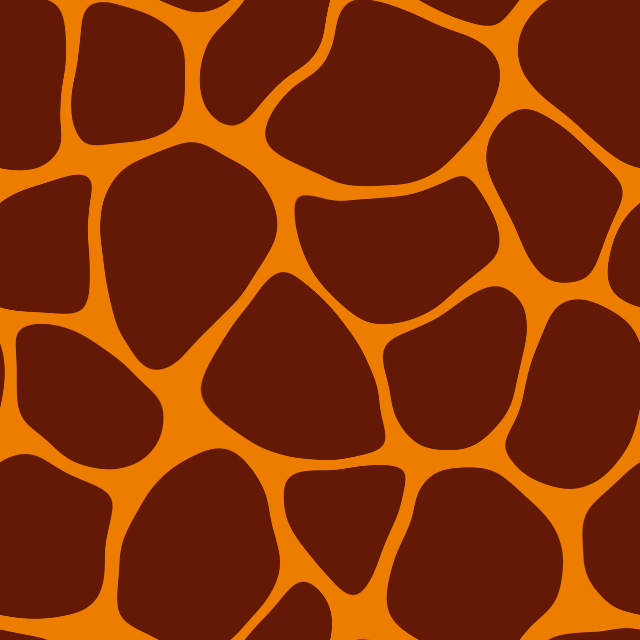
Give the GLSL for this pattern, as a three.js fragment shader.

```glsl
varying vec2 vUv;

vec3 hash(vec2 p) {
  vec3 q = fract(p.xyx * vec3(0.1031, 0.1030, 0.0973));
  q += dot(q, q.yxz + 33.33);
  return fract((q.xxy + q.yzz) * q.zyx);
}

// Three channels of value noise, wrapping after a whole number of cells
vec3 wrapNoise(vec2 uv, float period, float seed) {
  vec2 p = uv * period;
  vec2 i = floor(p);
  vec2 f = p - i;
  f = f * f * f * (f * (f * 6.0 - 15.0) + 10.0);
  vec3 a = hash(mod(i, period) + seed);
  vec3 b = hash(mod(i + vec2(1.0, 0.0), period) + seed);
  vec3 c = hash(mod(i + vec2(0.0, 1.0), period) + seed);
  vec3 d = hash(mod(i + vec2(1.0, 1.0), period) + seed);
  return mix(mix(a, b, f.x), mix(c, d, f.x), f.y);
}

// Patch centre in canvas units (xy) and its size weight (z), on staggered rows
vec3 patchSite(vec2 cell) {
  vec3 h = hash(mod(cell, 4.0) + 17.0);
  vec2 centre = cell + 0.5 + 0.68 * (h.xy - 0.5);
  centre.x += 0.5 * mod(cell.y, 2.0) - 0.25;
  return vec3(centre / 4.0, 0.013 * h.z);
}

// Weighted squared distance to a site
float power(vec2 p, vec3 site) {
  vec2 r = p - site.xy;
  return dot(r, r) - site.z;
}

// Distance to the patch border, with corners rounded by a smooth minimum
float borderDistance(vec2 p) {
  vec2 home = floor(p * 4.0);
  vec2 nearest = home;
  float best = 1e3;
  for (int j = -2; j <= 2; j++) {
    for (int i = -2; i <= 2; i++) {
      vec2 cell = home + vec2(float(i), float(j));
      float d = power(p, patchSite(cell));
      if (d < best) {
        best = d;
        nearest = cell;
      }
    }
  }

  vec3 own = patchSite(nearest);
  float rounding = 0.021;
  float sum = 0.0;
  for (int j = -2; j <= 2; j++) {
    for (int i = -2; i <= 2; i++) {
      if (i == 0 && j == 0) continue;
      vec3 other = patchSite(nearest + vec2(float(i), float(j)));
      float edge = (power(p, other) - best) / (2.0 * distance(other.xy, own.xy));
      sum += exp(-edge / rounding);
    }
  }
  return -rounding * log(sum);
}

void main() {
  // Bend the borders with a broad and a fine wobble
  vec3 broad = wrapNoise(vUv, 5.0, 41.0);
  vec3 fine = wrapNoise(vUv, 12.0, 73.0);
  vec2 p = vUv + 0.075 * (broad.xy - 0.5) + 0.013 * (fine.xy - 0.5);

  // Gaps swell and narrow along their length
  float halfGap = 0.0055 + 0.006 * broad.z;
  float inPatch = smoothstep(-0.0008, 0.0008, borderDistance(p) - halfGap);

  vec3 orange = vec3(0.93, 0.49, 0.0);
  vec3 brown = vec3(0.387, 0.098, 0.02);
  gl_FragColor = vec4(mix(orange, brown, inPatch), 1.0);
}
```
